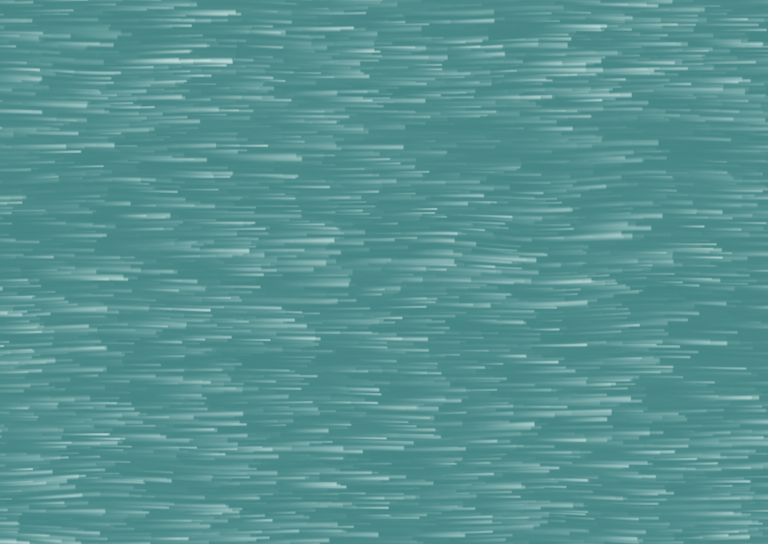
This texture is drawn by a WebGL 1 fragment shader. Its source:

```glsl
precision highp float;

uniform vec2 u_resolution;

const vec3 WATER = vec3(0.270, 0.527, 0.525);
const vec3 FOAM = vec3(0.80, 0.90, 0.89);
const int LAYERS = 10;
const vec2 CELL_SMALL = vec2(0.12, 0.008);   // length and height, canvas height = 1
const vec2 CELL_LARGE = vec2(0.25, 0.019);
const vec2 PATCH_SCALE = vec2(4.5, 13.0);
const vec2 FIBRE_SCALE = vec2(7.0, 190.0);
const float STRENGTH = 1.1;
const float RARITY = 4.0;                    // higher leaves fewer bright streaks
const float HALF_WIDTH = 0.42;               // share of the cell height
const float TILT = 0.28;
const float END_SOFTNESS = 0.004;
const float ROW_DRIFT = 0.3;                 // lower lines up the ends of nearby rows

float hash(vec2 p) {
  vec3 q = fract(vec3(p.xyx) * 0.1031);
  q += dot(q, q.yzx + 33.33);
  return fract((q.x + q.y) * q.z);
}

float noise(vec2 p) {
  vec2 cell = floor(p);
  vec2 f = fract(p);
  f = f * f * (3.0 - 2.0 * f);
  float low = mix(hash(cell), hash(cell + vec2(1.0, 0.0)), f.x);
  float high = mix(hash(cell + vec2(0.0, 1.0)), hash(cell + vec2(1.0, 1.0)), f.x);
  return mix(low, high, f.y);
}

// One layer of streaks that swell to the right and break off sharply
float streaks(vec2 p, vec2 size, float seed) {
  float row = floor(p.y / size.y);
  float shift = 2.5 * noise(vec2(row * ROW_DRIFT, seed)) + 0.25 * hash(vec2(row, seed + 7.0));
  float x = p.x / size.x + shift;
  vec2 id = vec2(floor(x), row) + seed * 17.0;
  vec2 uv = vec2(fract(x), fract(p.y / size.y));

  // Ramp along the streak, with a random start
  float span = mix(0.4, 1.0, hash(id + 31.0));
  float along = clamp((uv.x - 1.0 + span) / span, 0.0, 1.0);
  float tail = pow(along, 1.5);
  tail *= 1.0 - smoothstep(1.0 - END_SOFTNESS / size.x, 1.0, uv.x);

  // Soft, slightly tilted cross section
  float slope = TILT * (hash(id + 57.0) - 0.5);
  float centre = 0.5 + slope * (uv.x - 0.5);
  float across = 1.0 - smoothstep(0.0, HALF_WIDTH, abs(uv.y - centre));

  // Brightness follows broad patches, sampled where the streak ends
  vec2 tip = vec2((floor(x) + 1.0 - shift) * size.x, (row + 0.5) * size.y);
  float cover = smoothstep(0.15, 0.85, noise(tip * PATCH_SCALE + 40.0));
  return pow(hash(id), RARITY) * cover * tail * across;
}

void main() {
  vec2 p = gl_FragCoord.xy / u_resolution.y;

  // Gentle waviness keeps the rows from being ruled lines
  vec2 q = p + vec2(0.0, 0.012 * noise(p * vec2(5.0, 9.0)));

  float foam = 0.0;
  for (int i = 0; i < LAYERS; i++) {
    float k = float(i);
    vec2 size = mix(CELL_SMALL, CELL_LARGE, k / float(LAYERS - 1));
    foam += streaks(q + vec2(0.37, 0.0137) * k, size, k + 1.0);
  }

  // Fine fibres within the streaks and a faint sheen between them
  float fibre = noise(q * FIBRE_SCALE + 11.0);
  float sheen = 0.05 * noise(q * vec2(4.0, 45.0) + 70.0);
  foam = STRENGTH * foam * mix(0.55, 1.45, fibre) + sheen * (0.5 + fibre);

  gl_FragColor = vec4(mix(WATER, FOAM, 1.0 - exp(-foam)), 1.0);
}
```
